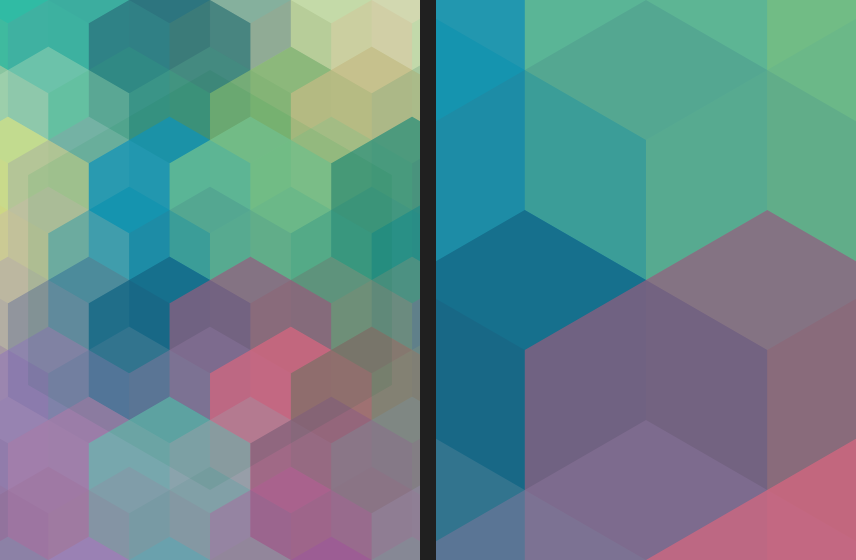
Left, the full canvas; right, a detail of the centre.
This background is drawn by a Shadertoy shader. Its source:

```glsl
// Overlapping translucent hexagons on a triangular lattice, four deep everywhere.
// Each takes its tone from a field of colour anchors plus hashed variation,
// and one large hexagon in the centre slightly deepens what lies within it.

const float HALF_COLUMN = 0.4330127;  // lattice steps, in hexagon radii
const float ROW = 0.75;
const float APOTHEM = 0.8660254;
const float RADII_PER_HEIGHT = 6.0;
const float LARGE_RADIUS = 2.25;
const int ANCHORS = 16;

// Anchor cells as (half column, row), counted from the canvas centre
const vec2 anchorCell[ANCHORS] = vec2[](
    vec2(-3, 3), vec2(-1, 3), vec2(4, 4), vec2(4, 2),
    vec2(2, 2), vec2(-5, 1), vec2(-1, 1), vec2(1, 1),
    vec2(5, 1), vec2(-1, -1), vec2(1, -1), vec2(4, -2),
    vec2(2, -2), vec2(-3, -3), vec2(-1, -3), vec2(3, -3));

const vec3 anchorTone[ANCHORS] = vec3[](
    vec3(0.28, 0.68, 0.62), vec3(0.18, 0.43, 0.47),
    vec3(0.80, 0.92, 0.70), vec3(0.75, 0.74, 0.53),
    vec3(0.52, 0.72, 0.46), vec3(0.80, 0.87, 0.52),
    vec3(0.08, 0.60, 0.76), vec3(0.51, 0.77, 0.59),
    vec3(0.18, 0.54, 0.48), vec3(0.10, 0.42, 0.56),
    vec3(0.62, 0.38, 0.51), vec3(0.55, 0.46, 0.43),
    vec3(0.95, 0.42, 0.52), vec3(0.63, 0.48, 0.65),
    vec3(0.40, 0.72, 0.68), vec3(0.57, 0.38, 0.51));

vec3 hash3(vec2 cell) {
    vec3 p = fract(vec3(cell.xyx) * vec3(0.1031, 0.1030, 0.0973) + 0.37);
    p += dot(p, p.yxz + 33.33);
    return fract((p.xxy + p.yzz) * p.zyx);
}

vec2 cellCentre(vec2 cell) {
    return cell * vec2(HALF_COLUMN, ROW);
}

// Signed distance to a pointy-topped hexagon
float hexagon(vec2 p, float radius) {
    p = abs(p);
    return max(p.x, 0.5 * p.x + APOTHEM * p.y) - APOTHEM * radius;
}

float coverage(float dist, float pixel) {
    return 1.0 - smoothstep(-0.6 * pixel, 0.6 * pixel, dist);
}

// Tone of a cell in rgb, opacity in a: strongest on the anchors
vec4 cellPaint(vec2 cell) {
    vec3 sum = vec3(0.0);
    float total = 0.0;
    float nearness = 0.0;
    for (int i = 0; i < ANCHORS; i++) {
        vec2 offset = cellCentre(cell - anchorCell[i]);
        float d2 = dot(offset, offset);
        float weight = 1.0 / pow(d2 + 0.05, 2.5);
        sum += weight * anchorTone[i];
        total += weight;
        nearness = max(nearness, exp(-12.0 * d2));
    }
    vec3 random = hash3(cell);
    vec3 jitter = (random - 0.5) * mix(0.28, 0.04, nearness);
    float opacity = mix(mix(0.14, 0.42, random.z), 0.70, nearness);
    return vec4(clamp(sum / total + jitter, 0.0, 1.0), opacity);
}

// Composites the hexagons that reach p, upper rows first
vec3 layeredHexagons(vec2 p, float pixel) {
    vec4 paint = vec4(0.0);
    float nearestRow = round(p.y / ROW);
    for (int r = 1; r >= -1; r--) {
        float row = nearestRow + float(r);
        float parity = mod(row, 2.0);
        float column = 2.0 * round((p.x / HALF_COLUMN - parity) * 0.5) + parity;
        for (int c = -1; c <= 1; c++) {
            vec2 cell = vec2(column + 2.0 * float(c), row);
            float cover = coverage(hexagon(p - cellCentre(cell), 1.0), pixel);
            if (cover <= 0.0) continue;
            vec4 tone = cellPaint(cell);
            paint = mix(paint, vec4(tone.rgb, 1.0), tone.a * cover);
        }
    }
    return paint.rgb / max(paint.a, 0.001);
}

void mainImage(out vec4 fragColor, in vec2 fragCoord) {
    float pixel = RADII_PER_HEIGHT / iResolution.y;
    vec2 p = (fragCoord - 0.5 * iResolution.xy) * pixel;
    vec3 color = layeredHexagons(p, pixel);

    // Large central hexagon
    float inside = coverage(hexagon(p, LARGE_RADIUS), pixel);
    color *= mix(vec3(1.0), vec3(0.90, 0.98, 0.95), inside);

    fragColor = vec4(color, 1.0);
}
```
